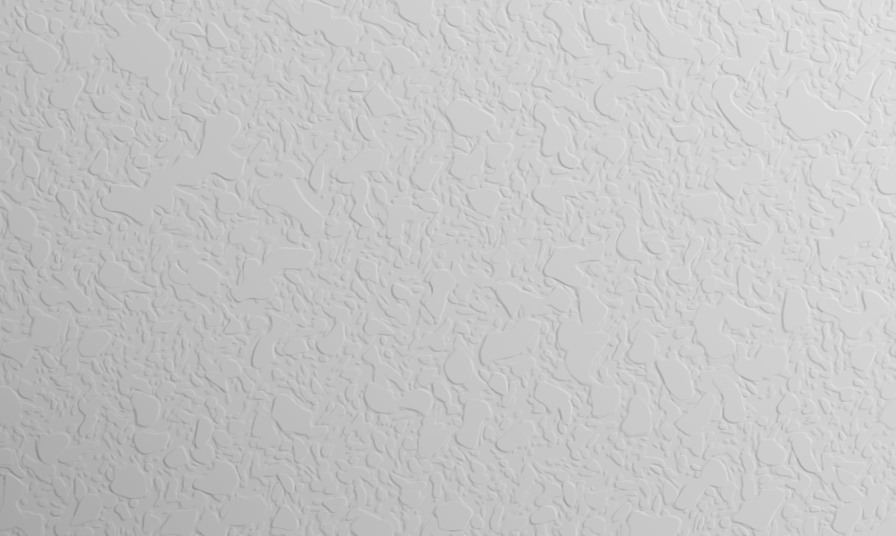
Write a Shadertoy shader that draws this texture.

```glsl
// Knockdown plaster wall: flat trowelled patches over fine grit, lit from the upper right.

const vec2  LIGHT_DIR   = vec2(0.86, 0.51);
const float SLOPE_STEP  = 0.0021;
const float HIGHLIGHT   = 0.060;
const float SHADOW      = 0.130;
const float WALL_DARK   = 0.655;

vec2 hash2(vec2 cell, float seed) {
    vec3 q = fract(vec3(cell.xyx + seed) * vec3(0.1031, 0.1030, 0.0973));
    q += dot(q, q.yzx + 33.33);
    return fract((q.xx + q.yz) * q.zy);
}

// Layered sines that bend coordinates, giving ragged outlines.
vec2 ragged(vec2 p, float freq, float amount) {
    for (int i = 0; i < 4; i++) {
        p += amount * sin(p.yx * freq + vec2(1.7, 4.1) * float(i + 1));
        p = mat2(0.8, 0.6, -0.6, 0.8) * p;
        freq *= 1.55;
        amount *= 0.68;
    }
    return p;
}

// Cellular field: soft round kernels, one per occupied cell, summed together.
float blobField(vec2 p, float scale, float density, float seed) {
    p *= scale;
    vec2 cell = floor(p);
    float field = 0.0;
    for (int y = -1; y <= 1; y++) {
        for (int x = -1; x <= 1; x++) {
            vec2 id = cell + vec2(x, y);
            vec2 traits = hash2(id, seed + 19.7);
            float radius = mix(0.45, 1.0, traits.y);
            vec2 d = (p - id - hash2(id, seed)) / radius;
            float kernel = max(1.0 - dot(d, d), 0.0);
            field += step(traits.x, density) * kernel * kernel;
        }
    }
    return field;
}

// Relief: level patches cover two sizes of rough grit.
float plasterHeight(vec2 p) {
    vec2 bent = ragged(p, 38.0, 0.0075);
    float patches = smoothstep(0.28, 0.48, blobField(bent, 19.0, 0.40, 3.0));
    float lumps = smoothstep(0.22, 0.58, blobField(bent, 43.0, 0.48, 41.0));
    float grit = smoothstep(0.15, 0.85, blobField(bent, 78.0, 0.55, 87.0));
    float rough = max(0.72 * lumps, 0.50 * grit);
    return max(patches, rough);
}

// Broad falloff of light across the wall, darkest at the lower left.
float wallTone(vec2 uv) {
    float across = 0.135 * pow(uv.x, 0.85);
    float upward = 0.070 * uv.y * (1.0 - 0.25 * uv.x);
    float corner = 0.025 * smoothstep(0.55, 0.0, length(uv));
    return WALL_DARK + 0.015 + across + upward - corner;
}

float reliefShade(vec2 p, vec2 lightDir) {
    vec2 offset = lightDir * SLOPE_STEP;
    float facing = plasterHeight(p - offset) - plasterHeight(p + offset);
    return facing > 0.0 ? facing * HIGHLIGHT : facing * SHADOW;
}

void mainImage(out vec4 fragColor, in vec2 fragCoord) {
    vec2 uv = fragCoord / iResolution.xy;
    vec2 p = fragCoord / iResolution.y;

    // Two diagonal samples soften the edges within a pixel.
    vec2 subpixel = vec2(0.25, -0.25) / iResolution.y;
    float relief = 0.5 * (reliefShade(p + subpixel, LIGHT_DIR)
                        + reliefShade(p - subpixel, LIGHT_DIR));

    float tone = wallTone(uv) + relief + 0.008;
    fragColor = vec4(vec3(clamp(tone, 0.0, 1.0)), 1.0);
}
```
